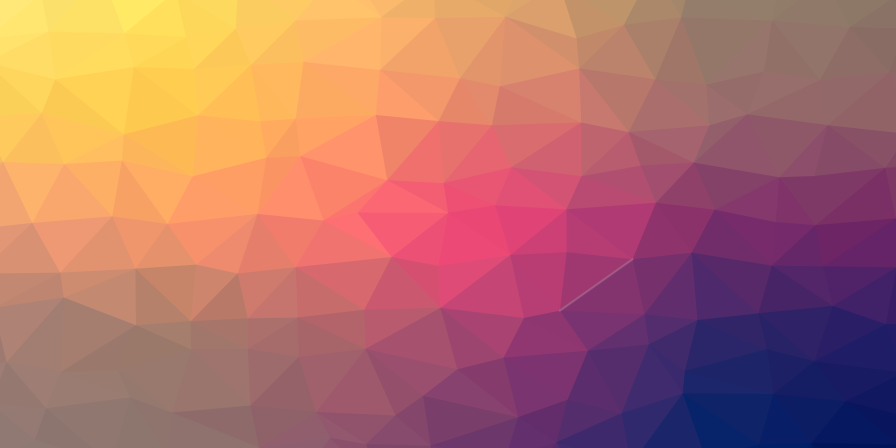
Give the GLSL for this background, as a WebGL 2 fragment shader.

```glsl
#version 300 es
precision highp float;
// Low-poly mesh of flat triangles tinted by a yellow, pink, taupe and navy gradient.

uniform vec2 u_resolution;
out vec4 fragColor;

#define CELL vec2(0.145, 0.105)       // mesh cell, in canvas heights
#define MESH_ORIGIN vec2(-0.03, 0.096)
#define JITTER 0.62                   // vertex scatter, in cells
#define SHADE_VARIATION 0.05          // brightness spread between facets
#define GLOW_CENTER vec2(0.515, 0.485)
#define GLOW_RADIUS 0.17
#define GLOW_COLOR vec3(1.0, 0.25, 0.48)
#define SEAM_CHANCE 0.07              // share of pale seams on the right side
#define SEAM_STRENGTH 0.3

uint scramble(uint n) {
    n = (n ^ 61u) ^ (n >> 16);
    n *= 9u;
    n ^= n >> 4;
    n *= 668265u;
    return n ^ (n >> 15);
}

float hash(ivec2 cell, uint salt) {
    uint n = scramble(uint(cell.x + 512) + scramble(uint(cell.y + 512) + scramble(salt)));
    return float(n & 65535u) / 65535.0;
}

// Six evenly spaced colour stops across the width.
vec3 ramp(float x, vec3 a, vec3 b, vec3 c, vec3 d, vec3 e, vec3 f) {
    float t = clamp(x, 0.0, 1.0) * 5.0;
    vec3 color = mix(a, b, clamp(t, 0.0, 1.0));
    color = mix(color, c, clamp(t - 1.0, 0.0, 1.0));
    color = mix(color, d, clamp(t - 2.0, 0.0, 1.0));
    color = mix(color, e, clamp(t - 3.0, 0.0, 1.0));
    return mix(color, f, clamp(t - 4.0, 0.0, 1.0));
}

// Smooth colour field: five horizontal ramps blended by height, plus a pink glow.
vec3 gradient(vec2 uv) {
    vec3 bottom = ramp(uv.x, vec3(0.55, 0.47, 0.45), vec3(0.55, 0.46, 0.43), vec3(0.54, 0.31, 0.42),
                       vec3(0.36, 0.17, 0.42), vec3(0.0, 0.14, 0.42), vec3(0.0, 0.07, 0.34));
    vec3 low = ramp(uv.x, vec3(0.64, 0.49, 0.45), vec3(0.62, 0.48, 0.42), vec3(0.68, 0.38, 0.42),
                    vec3(0.58, 0.22, 0.45), vec3(0.18, 0.15, 0.41), vec3(0.14, 0.11, 0.4));
    vec3 middle = ramp(uv.x, vec3(0.95, 0.62, 0.47), vec3(1.0, 0.6, 0.42), vec3(1.0, 0.45, 0.44),
                       vec3(0.82, 0.26, 0.46), vec3(0.5, 0.18, 0.42), vec3(0.46, 0.14, 0.4));
    vec3 high = ramp(uv.x, vec3(1.0, 0.82, 0.34), vec3(1.0, 0.78, 0.3), vec3(1.0, 0.63, 0.4),
                     vec3(0.84, 0.48, 0.43), vec3(0.6, 0.42, 0.42), vec3(0.56, 0.38, 0.4));
    vec3 top = ramp(uv.x, vec3(1.0, 0.9, 0.47), vec3(1.0, 0.89, 0.36), vec3(1.0, 0.74, 0.42),
                    vec3(0.86, 0.64, 0.42), vec3(0.58, 0.5, 0.42), vec3(0.54, 0.46, 0.4));
    float t = clamp(uv.y, 0.0, 1.0) * 4.0;
    vec3 color = mix(bottom, low, clamp(t, 0.0, 1.0));
    color = mix(color, middle, clamp(t - 1.0, 0.0, 1.0));
    color = mix(color, high, clamp(t - 2.0, 0.0, 1.0));
    color = mix(color, top, clamp(t - 3.0, 0.0, 1.0));
    vec2 offset = (uv - GLOW_CENTER) * vec2(u_resolution.x / u_resolution.y, 1.0) / GLOW_RADIUS;
    return mix(color, GLOW_COLOR, 0.55 * exp(-dot(offset, offset)));
}

vec2 meshVertex(ivec2 cell) {
    vec2 scatter = vec2(hash(cell, 1u), hash(cell, 2u)) - 0.5;
    return MESH_ORIGIN + (vec2(cell) + JITTER * scatter) * CELL;
}

// Signed distance to the line a-b, positive on its left.
float edgeDistance(vec2 p, vec2 a, vec2 b) {
    vec2 along = normalize(b - a);
    return dot(p - a, vec2(-along.y, along.x));
}

float segmentDistance(vec2 p, vec2 a, vec2 b) {
    vec2 ab = b - a;
    return length(p - a - ab * clamp(dot(p - a, ab) / dot(ab, ab), 0.0, 1.0));
}

// Adds one counter-clockwise facet, weighted by its coverage of the pixel.
void addFacet(inout vec4 total, vec2 p, vec2 a, vec2 b, vec2 c, float pixel, float shade) {
    float inside = min(edgeDistance(p, a, b), min(edgeDistance(p, b, c), edgeDistance(p, c, a)));
    float coverage = clamp(inside / pixel + 0.5, 0.0, 1.0);
    if (coverage <= 0.0) return;
    vec2 center = (a + b + c) / 3.0;
    vec3 color = gradient(center * vec2(u_resolution.y / u_resolution.x, 1.0));
    total += coverage * vec4(color * (1.0 + SHADE_VARIATION * (shade - 0.5)), 1.0);
}

void main() {
    vec2 p = gl_FragCoord.xy / u_resolution.y;
    float pixel = 1.0 / u_resolution.y;
    ivec2 home = ivec2(floor((p - MESH_ORIGIN) / CELL));
    vec4 total = vec4(0.0);
    float seam = 0.0;

    // Split each nearby quad along its shorter diagonal.
    for (int y = -1; y <= 1; y++) {
        for (int x = -1; x <= 1; x++) {
            ivec2 cell = home + ivec2(x, y);
            vec2 a = meshVertex(cell), b = meshVertex(cell + ivec2(1, 0));
            vec2 c = meshVertex(cell + ivec2(1, 1)), d = meshVertex(cell + ivec2(0, 1));
            if (distance(b, d) < distance(a, c)) { vec2 first = a; a = b; b = c; c = d; d = first; }
            addFacet(total, p, a, b, c, pixel, hash(cell, 3u));
            addFacet(total, p, a, c, d, pixel, hash(cell, 4u));
            float pale = step(hash(cell, 5u), SEAM_CHANCE) * step(0.58 * u_resolution.x * pixel, a.x);
            seam = max(seam, pale * (1.0 - smoothstep(0.0, 0.003 + 0.5 * pixel, segmentDistance(p, a, c))));
        }
    }
    vec3 color = total.rgb / max(total.a, 0.001);
    fragColor = vec4(mix(color, vec3(0.8, 0.72, 0.72), seam * SEAM_STRENGTH), 1.0);
}
```
